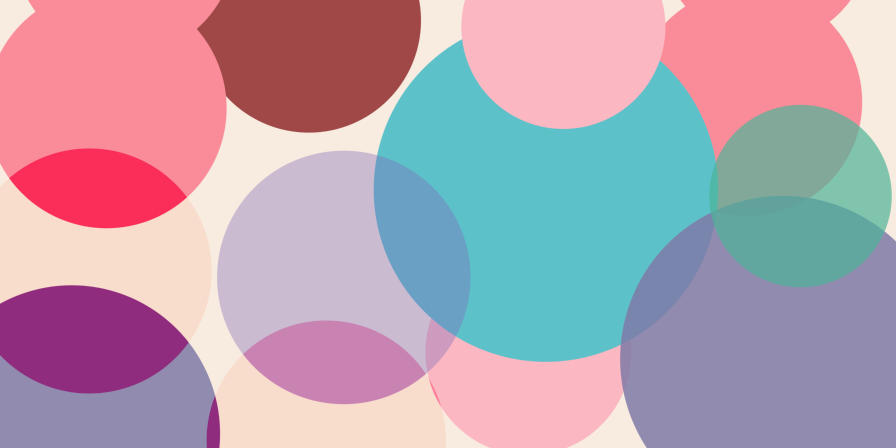
A WebGL 2 fragment shader for this background:

```glsl
#version 300 es
precision highp float;

uniform vec2 u_resolution;
out vec4 fragColor;

const int DISC_COUNT = 14;
const int SLATE = 0, CORAL = 1, PINK = 2, BROWN = 3;
const int TEAL = 4, LAVENDER = 5, GREEN = 6, PEACH = 7;

const vec3 CREAM = vec3(0.973, 0.925, 0.878);
const vec3 PEACH_BURN = vec3(0.98, 0.55, 0.61);

// Colour and opacity of each plain paint
const vec4 PAINTS[7] = vec4[7](
    vec4(0.50, 0.478, 0.657, 0.85),
    vec4(0.98, 0.55, 0.60, 1.0),
    vec4(0.988, 0.72, 0.76, 1.0),
    vec4(0.627, 0.282, 0.28, 1.0),
    vec4(0.365, 0.757, 0.792, 1.0),
    vec4(0.50, 0.42, 0.72, 0.38),
    vec4(0.30, 0.704, 0.595, 0.70));

// Typical radius of each paint, in canvas heights
const float RADII[8] = float[8](0.36, 0.25, 0.24, 0.237, 0.372, 0.27, 0.22, 0.275);

// Paint of each disc, from bottom to top
const int KINDS[DISC_COUNT] = int[DISC_COUNT](
    SLATE, CORAL, PINK, BROWN, PEACH, CORAL, TEAL,
    PEACH, CORAL, SLATE, PINK, LAVENDER, CORAL, GREEN);

// Evenly scattered centre from a low-discrepancy sequence
vec2 scatter(float index, float aspect) {
    vec2 p = fract(vec2(0.08, 0.14) + index * vec2(0.75488, 0.56984));
    p.y = (p.y - 0.5) * 1.3 + 0.5;
    return p * vec2(aspect, 1.0);
}

float varyRadius(float radius, float index) {
    return radius * (1.0 + 0.16 * (fract(index * 0.61803) - 0.5));
}

float discCoverage(vec2 p, vec2 center, float radius, float pixel) {
    return 1.0 - smoothstep(-0.75 * pixel, 0.75 * pixel, distance(p, center) - radius);
}

vec3 colorBurn(vec3 base, vec3 burn) {
    return clamp(1.0 - (1.0 - base) / burn, 0.0, 1.0);
}

void main() {
    float pixel = 1.0 / u_resolution.y;
    float aspect = u_resolution.x * pixel;
    vec2 p = gl_FragCoord.xy * pixel;

    vec3 color = CREAM;
    vec3 burn = vec3(1.0);

    // Layer the plain discs and collect the peach ones
    for (int i = 0; i < DISC_COUNT; i++) {
        int kind = KINDS[i];
        float index = float(i);
        float radius = varyRadius(RADII[kind], index);
        float coverage = discCoverage(p, scatter(index, aspect), radius, pixel);
        if (kind == PEACH) {
            burn *= mix(vec3(1.0), PEACH_BURN, coverage);
        } else {
            vec4 paint = PAINTS[kind];
            color = mix(color, paint.rgb, paint.a * coverage);
        }
    }

    // Peach discs deepen everything they cross
    fragColor = vec4(colorBurn(color, burn), 1.0);
}
```
